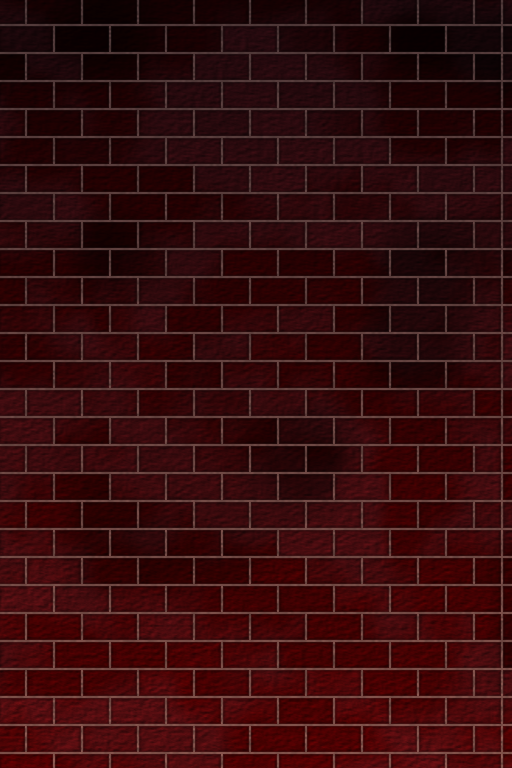
Give the GLSL for this pattern, as a Shadertoy shader.

```glsl
// A dim running-bond brick wall, deep red below and fading to near black above.
// Bricks come from a row-shifted repeat; value noise adds stains that differ from
// brick to brick, and an embossed grain; thin lit mortar lines lie on top.

const float ROWS = 27.43;            // courses over the canvas height
const float BRICK_LENGTH = 2.0;      // in course heights
const vec2 WALL_ORIGIN = vec2(0.929, 0.536);
const float SEAM_X = 17.93;          // upright joint running through all courses
const float MORTAR_HALF = 0.041;
const float SHADOW_REACH = 0.13;
const float GRAIN_DEPTH = 0.42;
const vec2 GRAIN_SCALE = vec2(5.0, 9.0);
const float STAIN_SCALE = 0.36;

const vec3 DUSTY_LOW = vec3(0.335, 0.050, 0.060);
const vec3 DUSTY_HIGH = vec3(0.125, 0.034, 0.050);
const vec3 DEEP_LOW = vec3(0.310, 0.004, 0.006);
const vec3 DEEP_HIGH = vec3(0.080, 0.004, 0.008);
const vec3 MORTAR_LOW = vec3(0.500, 0.315, 0.285);
const vec3 MORTAR_HIGH = vec3(0.300, 0.215, 0.215);

float hash(vec2 p) {
    return fract(sin(dot(p, vec2(127.1, 311.7))) * 43758.5453);
}

float noise(vec2 p) {
    vec2 i = floor(p);
    vec2 f = fract(p);
    f = f * f * (3.0 - 2.0 * f);
    return mix(mix(hash(i), hash(i + vec2(1, 0)), f.x),
               mix(hash(i + vec2(0, 1)), hash(i + vec2(1, 1)), f.x), f.y);
}

float fbm(vec2 p) {
    float sum = 0.0;
    float gain = 0.5;
    for (int i = 0; i < 3; i++) {
        sum += gain * noise(p);
        p = p * 1.9 + 17.3;
        gain *= 0.5;
    }
    return sum;
}

// Distance to the nearest line of a unit-spaced family
float lineDistance(float x) {
    return abs(fract(x + 0.5) - 0.5);
}

float lineCover(float dist, float pixel) {
    return clamp((MORTAR_HALF - dist) / pixel + 0.5, 0.0, 1.0);
}

void mainImage(out vec4 fragColor, in vec2 fragCoord) {
    float pixel = ROWS / iResolution.y;
    vec2 p = fragCoord * pixel;
    float height = pow(p.y / ROWS, 0.9);

    // Brick layout: every other course shifts by half a brick
    vec2 wall = p - WALL_ORIGIN;
    float row = floor(wall.y);
    float along = (wall.x - mod(row, 2.0)) / BRICK_LENGTH;
    vec2 brick = vec2(floor(along) + step(SEAM_X, p.x) * 31.0, row);

    // Distances to the bed joints and the upright joints
    float bed = lineDistance(wall.y);
    float upright = min(lineDistance(along) * BRICK_LENGTH, abs(p.x - SEAM_X));

    // Soft blotches whose strength jumps at brick edges
    float cloud = fbm(p * STAIN_SCALE + 4.7);
    float pick = hash(brick + 0.37);
    float deep = smoothstep(0.32, 0.62, cloud + 0.30 * (pick - 0.5));
    vec3 color = mix(mix(DUSTY_LOW, DUSTY_HIGH, height),
                     mix(DEEP_LOW, DEEP_HIGH, height), deep);
    float soot = smoothstep(0.60, 0.95, noise(p * 0.27 + 31.0));
    color *= 1.0 - soot * (0.30 + 0.40 * height) * (0.5 + 0.5 * pick);
    color *= 0.94 + 0.12 * hash(brick + 5.1);

    // Embossed grain, stretched along the courses
    vec2 grain = p * GRAIN_SCALE;
    float relief = fbm(grain) - fbm(grain + vec2(0.35, -0.55));
    color *= 1.0 + GRAIN_DEPTH * relief * 2.0;

    // Shade beside the joints
    float edge = min(bed, upright) - MORTAR_HALF;
    color *= mix(0.72, 1.0, smoothstep(0.0, SHADOW_REACH, edge));

    // Mortar, with rougher upright joints
    vec3 mortar = mix(MORTAR_LOW, MORTAR_HIGH, height);
    float bedCover = lineCover(bed, pixel);
    float uprightCover = lineCover(upright, pixel);
    float speckle = noise(p * vec2(9.0, 13.0));
    mortar *= mix(0.72 + 0.45 * speckle, 0.90 + 0.20 * speckle, bedCover);
    color = mix(color, mortar, max(bedCover, uprightCover));

    fragColor = vec4(clamp(color, 0.0, 1.0), 1.0);
}
```
